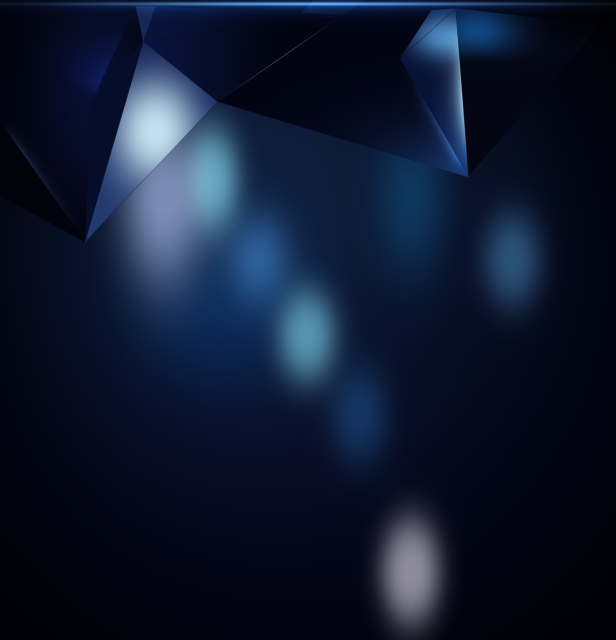
A Shadertoy shader for this background:

```glsl
// Dark crystal facets hang from a bright rim over a navy haze of soft lights.
// Facets are antialiased triangles with gradient shading, lights are soft
// elliptical glows, and lit facet edges are one-sided falloffs.

// Signed distance to the line a-b, positive on its left.
float side(vec2 p, vec2 a, vec2 b) {
    vec2 d = normalize(b - a);
    return d.x * (p.y - a.y) - d.y * (p.x - a.x);
}

float cover(float dist) {
    return smoothstep(-0.8, 0.8, dist * iResolution.y);
}

// Triangle coverage for either winding order.
float facet(vec2 p, vec2 a, vec2 b, vec2 c) {
    float winding = sign(side(c, a, b));
    float d = min(side(p, a, b) * winding, side(p, b, c) * winding);
    return cover(min(d, side(p, c, a) * winding));
}

// Elliptical light; a higher power gives a flatter core.
float glow(vec2 p, vec2 center, vec2 size, float power) {
    return exp(-pow(length((p - center) / size), power));
}

// Light fading to the left of a-b, strongest at the fraction peak.
float glint(vec2 p, vec2 a, vec2 b, float width, float peak) {
    float d = side(p, a, b);
    float t = dot(p - a, b - a) / dot(b - a, b - a);
    float along = smoothstep(0.0, peak, t) * (1.0 - smoothstep(peak, 1.0, t));
    return cover(d) * exp(-max(d, 0.0) / width) * along;
}

vec3 screen(vec3 base, vec3 light) {
    return base + light * (1.0 - base);
}

vec3 haze(vec2 p, float aspect) {
    vec3 col = vec3(0.003, 0.012, 0.065);
    col += vec3(0.050, 0.100, 0.165) * glow(p, vec2(0.42, 0.72), vec2(0.39, 0.34), 2.0);
    col += vec3(0.018, 0.018, 0.045) * glow(p, vec2(0.43, 0.30), vec2(0.32, 0.22), 2.0);
    col += vec3(0.0, 0.08, 0.15) * glow(p, vec2(0.34, 0.51), vec2(0.14, 0.13), 2.0);
    vec2 q = p / vec2(aspect, 1.0) - 0.5;
    return col * (1.0 - 0.6 * smoothstep(0.36, 0.68, length(q)));
}

// Blurred lights falling from upper left to lower right.
vec3 softLights(vec2 p, vec3 col) {
    col = screen(col, vec3(0.46, 0.50, 0.63) * glow(p, vec2(0.255, 0.690), vec2(0.065, 0.135), 2.4));
    col = screen(col, vec3(0.32, 0.56, 0.62) * glow(p, vec2(0.333, 0.720), vec2(0.043, 0.083), 2.6));
    col = screen(col, vec3(0.13, 0.26, 0.42) * glow(p, vec2(0.405, 0.596), vec2(0.050, 0.073), 2.2));
    col = screen(col, vec3(0.31, 0.52, 0.58) * glow(p, vec2(0.480, 0.475), vec2(0.047, 0.075), 2.6));
    col = screen(col, vec3(0.05, 0.16, 0.27) * glow(p, vec2(0.562, 0.350), vec2(0.047, 0.078), 2.4));
    col = screen(col, vec3(0.55, 0.54, 0.58) * glow(p, vec2(0.642, 0.106), vec2(0.048, 0.087), 2.8));
    col = screen(col, vec3(0.15, 0.28, 0.39) * glow(p, vec2(0.801, 0.594), vec2(0.047, 0.077), 2.5));
    return screen(col, vec3(0.02, 0.14, 0.22) * glow(p, vec2(0.645, 0.69), vec2(0.055, 0.12), 2.2));
}

vec3 leftCrystal(vec2 p, vec3 col, vec2 tip, vec2 joint) {
    vec2 crown = vec2(0.224, 0.935), notch = vec2(0.143, 0.841);
    vec2 shoulder = vec2(0.0, 0.694), top = vec2(0.212, 0.99);
    float body = cover(min(side(p, shoulder, tip), side(p, tip, joint)));
    vec3 shade = vec3(0.006, 0.012, 0.045)
        + vec3(0.02, 0.045, 0.15) * glow(p, vec2(0.15, 0.85), vec2(0.09, 0.16), 2.0);
    col = mix(col, shade, body);

    // Dim planes on the outer side
    vec2 rim = vec2(0.0, 0.811);
    col = mix(col, vec3(0.004, 0.01, 0.04), facet(p, rim, shoulder, tip));
    col += vec3(0.10, 0.14, 0.22) * glint(p, rim, tip, 0.006, 0.25) * body;
    col += vec3(0.03, 0.06, 0.18) * glint(p, notch, top, 0.03, 0.2);
    col = mix(col, vec3(0.025, 0.05, 0.16), facet(p, crown, notch, tip));

    // Upper planes between the crown and the rim
    vec3 upper = mix(vec3(0.035, 0.075, 0.23), vec3(0.006, 0.015, 0.065),
        smoothstep(0.22, 0.46, p.x));
    vec2 ridge = vec2(0.536, 0.977);
    col = mix(col, upper, max(facet(p, crown, joint, ridge), facet(p, crown, ridge, vec2(0.243, 0.99))));
    col = mix(col, vec3(0.09, 0.15, 0.32), facet(p, crown, top, vec2(0.243, 0.99)));

    // Bright front plane
    vec3 front = mix(vec3(0.13, 0.22, 0.43), vec3(0.05, 0.11, 0.32), smoothstep(0.65, 0.92, p.y));
    front = screen(front, vec3(0.74, 0.86, 0.90) * glow(p, vec2(0.243, 0.795), vec2(0.068, 0.085), 2.3));
    return mix(col, front, facet(p, crown, joint, tip));
}

vec3 rightCrystal(vec2 p, vec3 col, vec2 joint, vec2 tip) {
    vec2 apex = vec2(0.712, 0.987), cheek = vec2(0.625, 0.909), peak = vec2(0.674, 0.984);
    vec2 corner = vec2(0.9375, 0.961), ridge = vec2(0.536, 0.977);
    float body = cover(min(side(p, joint, tip), side(p, tip, corner)));
    vec3 shade = vec3(0.008, 0.016, 0.075)
        + vec3(0.08, 0.19, 0.34) * glow(p, tip, vec2(0.15, 0.075), 1.6);
    col = mix(col, shade, body * cover(side(p, ridge, joint)));
    col += vec3(0.78, 0.80, 0.82) * glint(p, joint, ridge, 0.006, 0.55);
    col += vec3(0.08, 0.12, 0.25) * glint(p, joint, ridge, 0.030, 0.4);

    // Plane left of the lit spine
    vec3 lit = vec3(0.025, 0.065, 0.20)
        + vec3(0.27, 0.46, 0.54) * glow(p, vec2(0.695, 0.943), vec2(0.050, 0.034), 2.2);
    lit += vec3(0.05, 0.15, 0.26) * glow(p, tip, vec2(0.05, 0.10), 2.0);
    col = mix(col, lit, max(facet(p, cheek, apex, tip), facet(p, cheek, peak, apex)));

    // Plane right of the spine, crossed by a lit band
    vec3 dim = vec3(0.014, 0.025, 0.075)
        + vec3(0.05, 0.25, 0.43) * glow(p, vec2(0.745, 0.951), vec2(0.065, 0.035), 2.0)
        * (0.35 + 0.65 * smoothstep(0.90, 0.92, p.y));
    col = mix(col, dim, facet(p, apex, corner, tip));
    col += vec3(0.58, 0.70, 0.66) * glint(p, tip, apex, 0.011, 0.45);
    return col + vec3(0.12, 0.25, 0.40) * glint(p, tip, cheek, 0.007, 0.2) * body;
}

void mainImage(out vec4 fragColor, in vec2 fragCoord) {
    vec2 p = fragCoord / iResolution.y;
    float aspect = iResolution.x / iResolution.y;
    vec2 leftTip = vec2(0.133, 0.622), joint = vec2(0.340, 0.841), rightTip = vec2(0.732, 0.723);
    vec3 col = softLights(p, haze(p, aspect));
    col = rightCrystal(p, col, joint, rightTip);
    col = leftCrystal(p, col, leftTip, joint);

    // Top rim: dark corners and a thin blue line brightest mid-width
    col *= 1.0 - 0.9 * smoothstep(0.75, 0.96, p.x) * smoothstep(0.92, 0.98, p.y);
    float middle = exp(-pow(abs(p.x / aspect - 0.5) / 0.33, 2.0));
    col += vec3(0.06, 0.22, 0.48) * middle * exp(-abs(p.y - 0.992) / 0.008);
    col += vec3(0.35, 0.48, 0.50) * middle * exp(-pow((p.y - 0.994) / 0.0025, 2.0));
    fragColor = vec4(clamp(col, 0.0, 1.0), 1.0);
}
```
